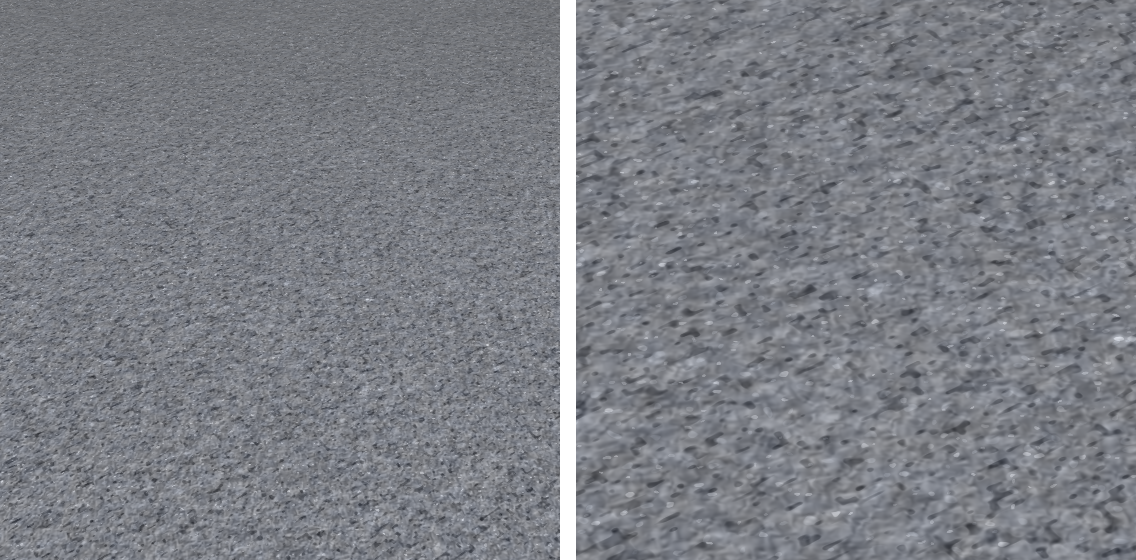
Left: the whole. Right: its middle third, enlarged.
This texture is drawn by a three.js fragment shader. Its source:

```glsl
// Grey asphalt receding in perspective: coarse chippings near, fine grain far.
varying vec2 vUv;

const vec3 NEAR_COLOR = vec3(0.492, 0.503, 0.530);
const vec3 FAR_COLOR = vec3(0.448, 0.456, 0.473);
const vec3 BLUE_SHIFT = vec3(-0.007, -0.001, 0.010);
const vec3 STONE_TINT = vec3(0.96, 1.00, 1.06);
const float HORIZON = 1.7;        // height at which the ground would vanish
const float FORESHORTEN = 1.1;    // vertical squeeze at the lower edge
const float DETAIL_LIMIT = 800.0; // finest rows per canvas that stay visible
const float GRAIN_SCALE = 230.0;
const float GRAIN_CONTRAST = 0.21;
const float STONE_SCALE = 34.0;
const float STONE_LIGHT = 0.085;
const float GLINT_SCALE = 95.0;
const float GLINT_LIGHT = 0.19;
const float PIT_SCALE = 135.0;
const float PIT_DARK = 0.16;
const float MOTTLE = 0.025;

float hash(vec2 p) {
  vec3 q = fract(p.xyx * 0.1031);
  q += dot(q, q.yzx + 33.33);
  return fract((q.x + q.y) * q.z);
}

float noise(vec2 p) {
  vec2 cell = floor(p);
  vec2 f = fract(p);
  f = f * f * (3.0 - 2.0 * f);
  return mix(
    mix(hash(cell), hash(cell + vec2(1.0, 0.0)), f.x),
    mix(hash(cell + vec2(0.0, 1.0)), hash(cell + 1.0), f.x), f.y);
}

vec2 rotate(vec2 p, float angle) {
  float c = cos(angle);
  float s = sin(angle);
  return vec2(c * p.x - s * p.y, s * p.x + c * p.y);
}

// Fades detail that perspective has made too small to resolve.
float visibility(float scale, float depth) {
  float rows = scale * FORESHORTEN * depth * depth / DETAIL_LIMIT;
  return exp(-rows * rows);
}

// Grains of random tone, faintly shaded on the side away from the light.
float grain(vec2 p) {
  return noise(p) - 0.5 - 0.4 * (noise(p + vec2(-0.5, 0.8)) - 0.5);
}

// Irregular chips, at most one per cell; each has its own brightness.
float chips(vec2 p, float share, float maxRadius) {
  p += 0.28 * (vec2(noise(p * 2.3), noise(p * 2.3 + 47.0)) - 0.5);
  vec2 cell = floor(p);
  float size = hash(cell + 11.3);
  float radius = maxRadius * mix(0.4, 1.0, size * size);
  vec2 jitter = vec2(hash(cell + 23.7), hash(cell + 37.1)) - 0.5;
  vec2 offset = fract(p) - 0.5 - jitter * (1.0 - 2.0 * radius);
  offset = rotate(offset, 1.2 * (hash(cell + 71.9) - 0.7));
  offset.y *= 1.35;
  float present = step(hash(cell + 53.9), share);
  float body = 1.0 - smoothstep(radius * 0.6, radius, length(offset));
  return present * body * mix(0.4, 1.0, hash(cell + 91.3));
}

void main() {
  // Ground plane position
  float depth = HORIZON / (HORIZON - vUv.y);
  vec2 ground = vec2((vUv.x - 0.5) * depth, FORESHORTEN * HORIZON * depth);
  ground += vec2(3.0, 1.0);

  // Base tone with broad worn patches
  vec3 color = mix(NEAR_COLOR, FAR_COLOR, smoothstep(0.50, 1.05, vUv.y));
  float patches = 0.6 * noise(ground * 5.0) + 0.4 * noise(ground * 17.0);
  color += MOTTLE * (patches - 0.5);
  float nearness = 1.0 - 0.6 * smoothstep(0.3, 1.0, vUv.y);
  color += BLUE_SHIFT * nearness * 2.0 * (noise(ground * 60.0 + 9.0) - 0.5);

  // Grain in three sizes, edges bent so that no lattice shows
  float scale = GRAIN_SCALE;
  float contrast = GRAIN_CONTRAST;
  for (int i = 0; i < 3; i++) {
    vec2 p = rotate(ground, 0.25 * float(i) - 0.25) * scale;
    p += 0.9 * (vec2(noise(p * 0.6 + 17.0), noise(p * 0.6 + 59.0)) - 0.5);
    color += contrast * visibility(scale, depth) * grain(p);
    scale *= 0.5;
    contrast *= 0.68;
  }

  // Pale stones, large and small
  for (int i = 0; i < 2; i++) {
    float stoneScale = STONE_SCALE * (1.0 + 0.9 * float(i));
    float stone = chips(ground * stoneScale + 31.0 * float(i), 0.30, 0.42);
    color += STONE_TINT * STONE_LIGHT * stone * visibility(stoneScale, depth);
  }

  // Dark pits between the chippings
  vec2 pitPoint = rotate(ground, -0.6) * PIT_SCALE * vec2(0.8, 1.2);
  float pit = smoothstep(0.68, 0.90, noise(pitPoint));
  color -= PIT_DARK * pit * visibility(PIT_SCALE, depth);

  // Bright mineral glints
  float glint = chips(ground * GLINT_SCALE, 0.15, 0.45);
  color += GLINT_LIGHT * glint * visibility(GLINT_SCALE, depth);

  gl_FragColor = vec4(clamp(color, 0.0, 1.0), 1.0);
}
```
